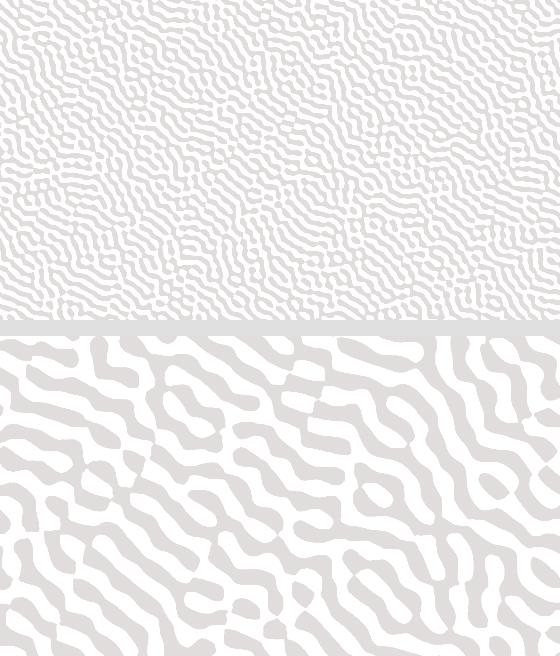
Top: the whole. Bottom: its middle third, enlarged.
Give the GLSL for this pattern, as a Shadertoy shader.

```glsl
const float TAU = 6.2831853;
const float SPACING = 0.26;
const int SIZE = 9;

float hash(float n) {
    return fract(sin(n * 127.1 + 3.7) * 4375.85);
}

float saturate(float value, float softness) {
    return value / sqrt(value * value + softness);
}

// Activator minus inhibitor weight at a grid offset
float reaction(int x, int y) {
    float r2 = SPACING * SPACING * float(x * x + y * y) / (0.23 * 0.23);
    return (1.0 - 0.5 * r2) * exp(-0.5 * r2);
}

// Random stripes on a small grid around p: waves crossing the main diagonal
void sampleStripes(vec2 p, out float field[SIZE * SIZE]) {
    for (int n = 0; n < SIZE * SIZE; n++) field[n] = 0.0;
    for (int i = 0; i < 36; i++) {
        float id = float(i);
        float spread = (id + hash(id)) / 18.0 - 1.0;
        float angle = 0.84 + 0.5 * spread + 0.6 * spread * spread * spread;
        vec2 wave = TAU * mix(0.9, 1.1, hash(id + 40.0)) * vec2(cos(angle), sin(angle));
        vec2 turn = vec2(cos(wave.x * SPACING), sin(wave.x * SPACING));
        for (int y = 0; y < SIZE; y++) {
            float phase = dot(wave, p + SPACING * vec2(-4, y - 4)) + TAU * hash(id + 80.0);
            vec2 z = vec2(cos(phase), sin(phase));
            for (int x = 0; x < SIZE; x++) {
                field[y * SIZE + x] += z.x;
                z = vec2(z.x * turn.x - z.y * turn.y, z.x * turn.y + z.y * turn.x);
            }
        }
    }
    for (int n = 0; n < SIZE * SIZE; n++) field[n] = saturate(field[n], 1.5);
}

// Two reaction steps even out the widths and round the ends
float labyrinth(vec2 p) {
    float field[SIZE * SIZE];
    sampleStripes(p, field);

    float weights[25];
    for (int n = 0; n < 25; n++) weights[n] = reaction(n % 5 - 2, n / 5 - 2);

    float result = 0.0;
    for (int n = 0; n < 25; n++) {
        int corner = (n / 5) * SIZE + n % 5;
        float sum = -0.08;
        for (int m = 0; m < 25; m++) {
            sum += weights[m] * field[corner + (m / 5) * SIZE + m % 5];
        }
        result += weights[n] * saturate(sum, 0.15);
    }
    return result;
}

void mainImage(out vec4 fragColor, in vec2 fragCoord) {
    // One unit is one stripe period
    float value = labyrinth(33.0 * fragCoord / iResolution.y);

    // Smooth edge about one pixel wide
    float edge = 0.55 * length(vec2(dFdx(value), dFdy(value))) + 1e-4;
    float ridge = smoothstep(-edge, edge, value);

    vec3 white = vec3(1.0);
    vec3 warmGray = vec3(0.882, 0.867, 0.865);
    fragColor = vec4(mix(white, warmGray, ridge), 1.0);
}
```
